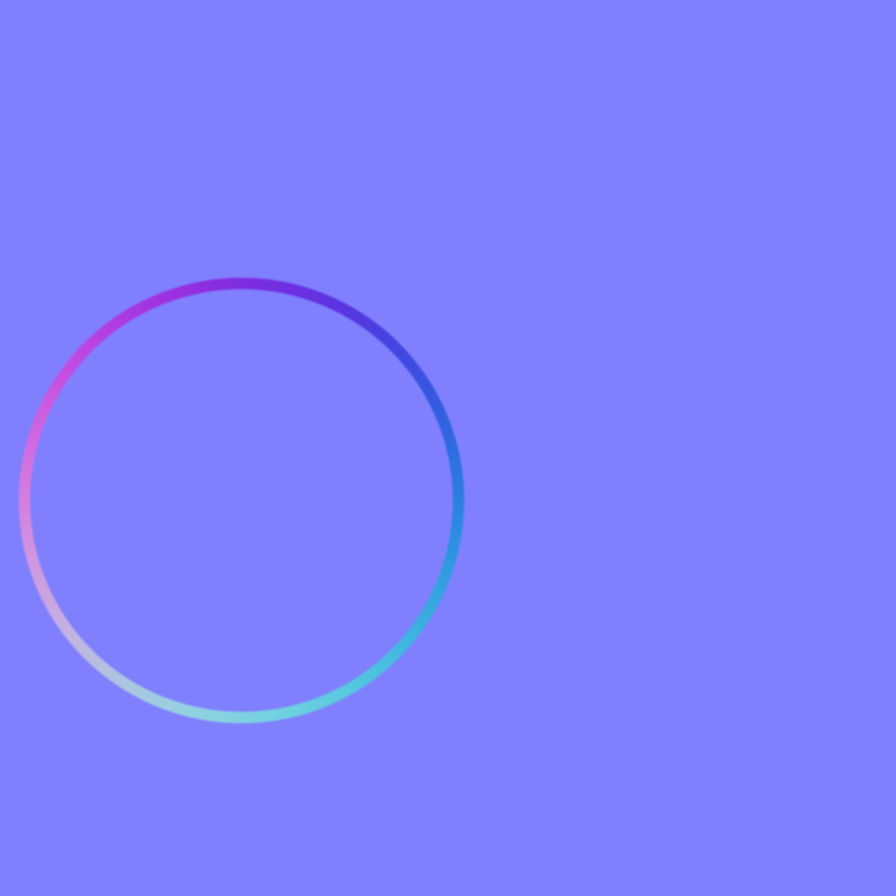
Reproduce this texture map procedurally as a WebGL 1 fragment shader.

```glsl
precision highp float;

uniform vec2 u_resolution;

const vec2 RING_CENTER = vec2(0.2695, 0.4414);
const float RING_RADIUS = 0.2422;
const float GROOVE_CORE = 0.0042;
const float GROOVE_EDGE = 0.0086;
const float GROOVE_TILT = 0.65;

// Signed distance to a circle outline
float circleDistance(vec2 point, vec2 center, float radius) {
    return length(point - center) - radius;
}

// Band strength: flat core with soft edges
float softBand(float dist, float core, float edge) {
    return 1.0 - smoothstep(core, edge, abs(dist));
}

// Unit normal leaning along a direction
vec3 tiltedNormal(vec2 direction, float tilt) {
    return vec3(direction * tilt, sqrt(1.0 - tilt * tilt));
}

vec3 encodeNormal(vec3 normal) {
    return normal * 0.5 + 0.5;
}

void main() {
    vec2 uv = gl_FragCoord.xy / u_resolution;

    // Inward slope all around the ring
    vec2 offset = RING_CENTER - uv;
    vec2 inward = offset / max(length(offset), 0.0001);
    float dist = circleDistance(uv, RING_CENTER, RING_RADIUS);
    float band = softBand(dist, GROOVE_CORE, GROOVE_EDGE);

    // Blend the sloped ring into the flat surface
    vec3 flatColor = encodeNormal(vec3(0.0, 0.0, 1.0));
    vec3 ringColor = encodeNormal(tiltedNormal(inward, GROOVE_TILT));
    gl_FragColor = vec4(mix(flatColor, ringColor, band), 1.0);
}
```
